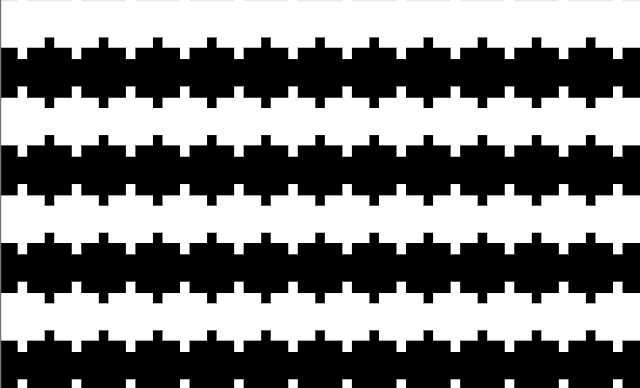
Give the GLSL for this pattern, as a WebGL 1 fragment shader.

```glsl
precision highp float;
// Black horizontal bands with interlocking square tabs and notches on white.

uniform vec2 u_resolution;

const float COLUMNS = 11.825;      // column pitches across the canvas width
const float ROW_PITCH = 1.804;     // all lengths below are in column pitches
const float FIRST_ROW = 1.344;     // centre of the top band, from the top edge
const float TAB_CENTRE = 0.914;
const float TOOTH_HALF_WIDTH = 0.088;
const float BODY_HALF = 0.462;
const float TAB_HALF = 0.652;
const float NOTCH_HALF = 0.2525;
const float BORDER_WIDTH = 0.0231;

// Signed offset from the nearest multiple of one pitch
float centredRepeat(float x) {
  return fract(x + 0.5) - 0.5;
}

float boxDistance(vec2 p, vec2 halfSize) {
  vec2 d = abs(p) - halfSize;
  return max(d.x, d.y);
}

// Body with a slot cut halfway between two tabs, mirrored top to bottom
float bodyDistance(vec2 p, float toothHalf) {
  float notchX = centredRepeat(p.x + 0.5);
  float notch = max(abs(notchX) - toothHalf, NOTCH_HALF - abs(p.y));
  return max(abs(p.y) - BODY_HALF, -notch);
}

float bandDistance(vec2 p, float toothHalf) {
  vec2 tab = vec2(centredRepeat(p.x), p.y);
  return min(bodyDistance(p, toothHalf), boxDistance(tab, vec2(toothHalf, TAB_HALF)));
}

float coverage(float d, float pixel) {
  return clamp(0.5 - d / pixel, 0.0, 1.0);
}

void main() {
  float pixel = COLUMNS / u_resolution.x;
  vec2 p = vec2(gl_FragCoord.x, u_resolution.y - gl_FragCoord.y) * pixel;

  // Bands repeat downwards only; none hangs over the top edge
  float row = max(floor((p.y - FIRST_ROW) / ROW_PITCH + 0.5), 0.0);
  vec2 local = vec2(p.x - TAB_CENTRE, p.y - FIRST_ROW - row * ROW_PITCH);
  float shade = 1.0 - coverage(bandDistance(local, TOOTH_HALF_WIDTH), pixel);

  // Faint dashes along the top edge, broken at the notches
  float dash = coverage(TOOTH_HALF_WIDTH - abs(centredRepeat(local.x + 0.5)), pixel);
  shade -= 0.09 * dash * coverage(p.y - BORDER_WIDTH, pixel);

  // Thin grey rule down the left edge
  shade = mix(shade, 0.45, coverage(p.x - BORDER_WIDTH, pixel));

  gl_FragColor = vec4(vec3(shade), 1.0);
}
```
